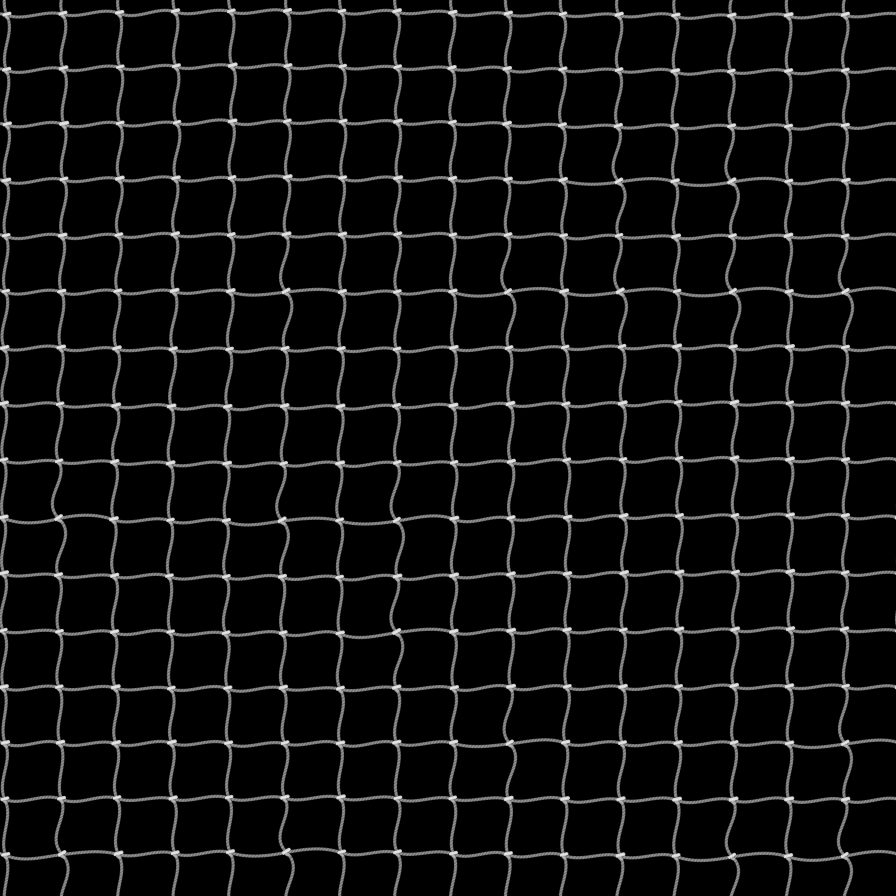
This pattern is drawn by a Shadertoy shader. Its source:

```glsl
// Knotted cord netting on black: a 16 by 16 mesh of slack, twisted grey cords.
// Knots drift on periodic sines, and each cord is a cubic curve between two
// knots that leaves along the knot's own slope; some knots are turned further.

const float TAU = 6.2831853;
const float MESHES = 16.0;
const vec2 ANCHOR = vec2(0.095, 0.25);   // first knot, in meshes from the top left
const float CORD_RADIUS = 0.030;
const float CORD_TONE = 0.53;

float hash(vec2 id, float seed) {
    id = mod(id, MESHES);
    return fract(sin(dot(id, vec2(12.99, 78.23)) + seed * 37.7) * 4375.85);
}

// Knot position: regular grid, slow wrapping drift and a little jitter
vec2 knotPosition(vec2 id) {
    vec2 w = TAU * id / MESHES;
    vec2 drift = vec2((0.006 + 0.055 * cos(w.x - 1.18)) * cos(w.y - 0.7),
                      -0.048 * cos(w.y - 0.39) * cos(w.x - 1.96) - 0.035 * sin(w.y));
    vec2 jitter = vec2(hash(id, 1.0), hash(id, 2.0)) - 0.5;
    return id + ANCHOR + drift + 0.02 * jitter;
}

// Turn of a knot: slight everywhere, strong on some of the odd crossings
float knotTurn(vec2 id) {
    vec2 odd = mod(id, 2.0);
    float strong = odd.x * odd.y * step(hash(id, 3.0), 0.27);
    return 0.5 * strong + 0.14 * (hash(id, 4.0) - 0.5);
}

float coverage(float dist, float px) {
    return clamp(0.5 - dist / px, 0.0, 1.0);
}

// Cord running along x from a to b, with end slopes m.x and m.y
float cord(vec2 p, vec2 a, vec2 b, vec2 m, float px) {
    float t = (p.x - a.x) / (b.x - a.x);
    if (t < 0.0 || t > 1.0) return 0.0;
    float u = 1.0 - t;
    float rise = b.y - a.y;
    float y = a.y + rise * t * t * (3.0 - 2.0 * t) + m.x * t * u * u - m.y * t * t * u;
    float slope = 6.0 * rise * t * u + m.x * u * (1.0 - 3.0 * t) - m.y * t * (2.0 - 3.0 * t);
    float across = (p.y - y) / sqrt(1.0 + slope * slope);

    // Rounded shading, with strands fading out where too fine to resolve
    float edge = min(abs(across) / CORD_RADIUS, 1.0);
    float strands = sin(TAU * (18.0 * t + 12.0 * across));
    float detail = 1.0 - smoothstep(0.012, 0.03, px);
    float tone = CORD_TONE * (1.0 - 0.35 * edge * edge) + 0.09 * strands * detail;
    return tone * coverage(abs(across) - CORD_RADIUS, px);
}

// Rounded loop of cord, brighter along its middle
float lobe(vec2 p, vec2 a, vec2 b, float radius, float tone, float px) {
    vec2 ab = b - a;
    float d = length(p - a - ab * clamp(dot(p - a, ab) / dot(ab, ab), 0.0, 1.0));
    float edge = min(d / radius, 1.0);
    return tone * (1.0 - 0.28 * edge * edge) * coverage(d - radius, px);
}

// Knot: a bright loop over the crossing and a dimmer one below it
float knot(vec2 p, float turn, float size, float px) {
    float c = cos(turn), s = sin(turn);
    p = vec2(c * p.x - s * p.y, s * p.x + c * p.y) / size;
    px /= size;
    float upper = lobe(p, vec2(-0.055, -0.008), vec2(0.050, -0.032), 0.034, 0.90, px);
    float lower = lobe(p, vec2(-0.020, 0.015), vec2(0.016, 0.050), 0.032, 0.70, px);
    return max(upper, lower);
}

void mainImage(out vec4 fragColor, in vec2 fragCoord) {
    vec2 uv = fragCoord / iResolution.xy;
    vec2 p = MESHES * vec2(uv.x, 1.0 - uv.y);   // y runs downwards
    float px = MESHES / min(iResolution.x, iResolution.y);
    vec2 cell = floor(p - ANCHOR);
    vec2 restSlope = vec2(0.33, 0.45);          // row cords, column cords

    float shade = 0.0;
    for (int j = -1; j <= 1; j++) {
        for (int i = -1; i <= 1; i++) {
            vec2 id = cell + vec2(i, j);
            vec2 rightId = id + vec2(1.0, 0.0);
            vec2 belowId = id + vec2(0.0, 1.0);
            vec2 here = knotPosition(id);
            float turn = knotTurn(id);

            vec2 rowSlopes = restSlope.x - vec2(turn, knotTurn(rightId));
            vec2 columnSlopes = restSlope.y + vec2(turn, knotTurn(belowId));
            shade = max(shade, cord(p, here, knotPosition(rightId), rowSlopes, px));
            shade = max(shade, cord(p.yx, here.yx, knotPosition(belowId).yx, columnSlopes, px));

            float size = 0.92 + 0.16 * hash(id, 5.0);
            shade = max(shade, knot(p - here, 0.6 * turn, size, px));
        }
    }
    fragColor = vec4(vec3(shade), 1.0);
}
```
